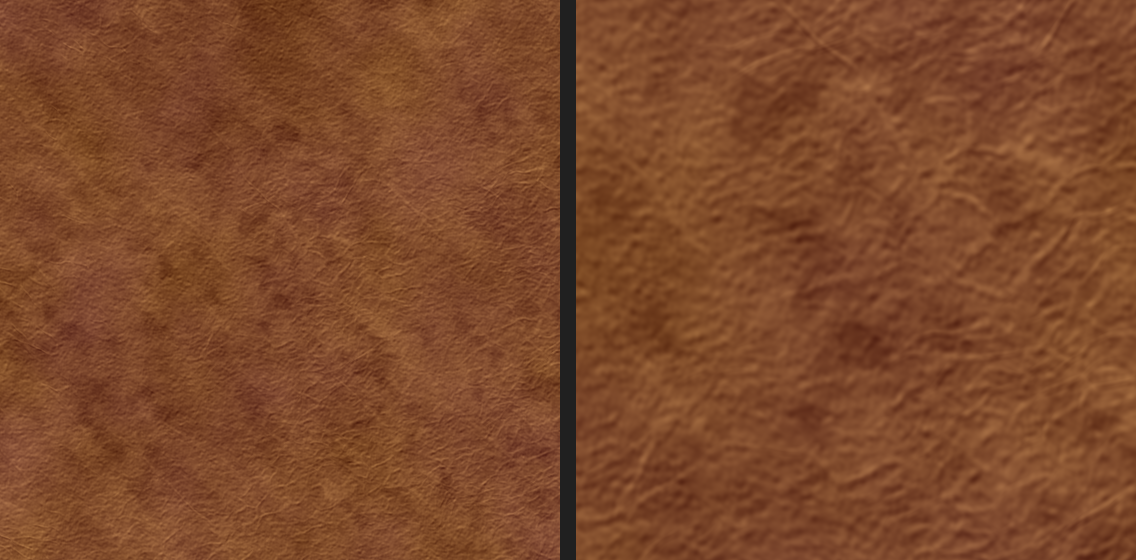
Left: the whole. Right: its middle third, enlarged.
This texture is drawn by a WebGL 1 fragment shader. Its source:

```glsl
precision highp float;
uniform vec2 u_resolution;

const vec3 TAN = vec3(0.489, 0.282, 0.165);      // middle leather tone
const vec3 TONE_SLOPE = vec3(1.0, 0.93, 0.62);   // colour change per unit of tone
const vec3 RED_SHIFT = vec3(-0.01, -0.03, 0.07); // cooler, redder dye patches
const float CLOUD_GAIN = 0.14;
const float MOTTLE_GAIN = 0.13;
const float BLOTCH_GAIN = 0.065;
const float RELIEF_GAIN = 0.085;
const float GRAIN_HEIGHT = 1.9;
const float WRINKLE_HEIGHT = 0.75;
const float GRAIN_SCALE = 190.0;
const float WARP = 0.045;
const float LONG_ANGLE = -0.82;
const float RIGHT_ANGLE = 0.38;
const float LEFT_ANGLE = -0.45;
const vec2 LIGHT_STEP = vec2(-0.0012, 0.0034);

float hash(vec2 p) {
  vec3 q = fract(p.xyx * 0.1031);
  q += dot(q, q.yzx + 33.33);
  return fract((q.x + q.y) * q.z);
}

vec2 hash2(vec2 p) {
  return vec2(hash(p), hash(p + 71.7));
}

float noise(vec2 p) {
  vec2 i = floor(p);
  vec2 f = fract(p);
  f = f * f * (3.0 - 2.0 * f);
  float low = mix(hash(i), hash(i + vec2(1.0, 0.0)), f.x);
  float high = mix(hash(i + vec2(0.0, 1.0)), hash(i + 1.0), f.x);
  return mix(low, high, f.y);
}

float fbm(vec2 p) {
  float sum = 0.0;
  float gain = 0.533;
  for (int i = 0; i < 4; i++) {
    sum += gain * noise(p);
    p = mat2(1.6, 1.2, -1.2, 1.6) * p + 13.7;
    gain *= 0.5;
  }
  return sum;
}

vec2 turn(vec2 p, float angle) {
  float c = cos(angle);
  float s = sin(angle);
  return vec2(c * p.x + s * p.y, c * p.y - s * p.x);
}

// Thin lines between irregular cells
float cellCreases(vec2 p, float width) {
  vec2 cell = floor(p);
  float nearest = 9.0;
  float second = 9.0;
  for (int y = -1; y <= 1; y++) {
    for (int x = -1; x <= 1; x++) {
      vec2 id = cell + vec2(float(x), float(y));
      float d = length(id + hash2(id) - p);
      second = min(second, max(nearest, d));
      nearest = min(nearest, d);
    }
  }
  return 1.0 - smoothstep(0.0, width, second - nearest);
}

// Long stretch marks along the diagonal
float longCreases(vec2 p, vec2 scale) {
  float n = noise(turn(p, LONG_ANGLE) * scale + 5.0);
  return 1.0 - smoothstep(0.0, 0.06, abs(n - 0.5));
}

float relief(vec2 p) {
  vec2 bend = vec2(fbm(p * 12.0), fbm(p * 12.0 + 41.0)) - 0.5;
  vec2 q = p + WARP * bend;
  float drift = fbm(p * 5.0 + 9.0) - 0.5;
  vec2 rising = turn(q, RIGHT_ANGLE);
  vec2 falling = turn(q, LEFT_ANGLE);

  // Regions where each family of wrinkles shows
  float right = 0.25 + 0.75 * smoothstep(0.45, 1.0, 0.75 * p.x + 0.5 * (1.0 - p.y) + drift);
  float left = smoothstep(0.65, 0.05, p.x + 0.25 * (1.0 - p.y) + drift);
  float broken = smoothstep(0.35, 0.8, noise(p * 23.0 + 3.0));
  float faded = smoothstep(0.35, 0.7, noise(p * 7.0 + 23.0));

  float h = 1.15 * right * broken * cellCreases(rising * vec2(19.0, 38.0), 0.25);
  h += 0.65 * right * (1.0 - broken) * cellCreases(rising * vec2(36.0, 70.0) + 8.0, 0.4);
  h += 0.95 * left * broken * cellCreases(falling * vec2(23.0, 40.0) + 50.0, 0.25);
  vec2 soft = p + 0.6 * WARP * bend;
  h += 0.85 * faded * longCreases(soft, vec2(1.6, 11.0));
  h += 0.65 * (1.0 - faded) * longCreases(soft + 3.0, vec2(3.0, 17.0));

  // Small wrinkling that follows the creases
  float fine = mix(noise(rising * vec2(46.0, 98.0)), noise(falling * vec2(52.0, 92.0)), left);
  h += WRINKLE_HEIGHT * (0.45 + 0.55 * right) * (fine - 0.5);

  // Fine pebbled grain
  vec2 g = turn(p + 0.2 * WARP * bend, 0.3) * GRAIN_SCALE;
  h += GRAIN_HEIGHT * (0.6 * noise(g * vec2(0.8, 1.15)) + 0.4 * noise(turn(g, 0.7) * 1.5 + 19.0) - 0.5);
  return h;
}

void main() {
  vec2 p = gl_FragCoord.xy / u_resolution.y;

  // Broad dye clouds and medium mottling
  float tone = CLOUD_GAIN * (fbm(p * vec2(4.2, 3.4) + 2.0) - 0.5);
  tone += 0.025 * (smoothstep(0.1, 0.5, abs(p.x - 0.47)) - 0.4);
  tone += MOTTLE_GAIN * (fbm(turn(p, LONG_ANGLE) * vec2(19.0, 27.0) + 31.0) - 0.5);

  // Small dark pooled spots, densest to the right of the middle
  vec2 wobble = vec2(noise(p * 60.0), noise(p * 60.0 + 12.0)) - 0.5;
  float spots = smoothstep(0.5, 0.92, noise((p + 0.012 * wobble) * vec2(34.0, 41.0) + 60.0));
  float spotZone = smoothstep(0.38, 0.62, fbm(p * 4.0 + 77.0) + 0.12 * smoothstep(0.3, 0.7, p.x));
  tone -= BLOTCH_GAIN * spots * (0.2 + 0.8 * spotZone);

  // Raised creases and grain, lit from above
  tone += RELIEF_GAIN * (relief(p) - 0.65 * relief(p + LIGHT_STEP));

  float redness = fbm(p * 6.0 + 90.0) - 0.5;
  vec3 color = TAN + TONE_SLOPE * tone + RED_SHIFT * redness;
  gl_FragColor = vec4(clamp(color, 0.0, 1.0), 1.0);
}
```
